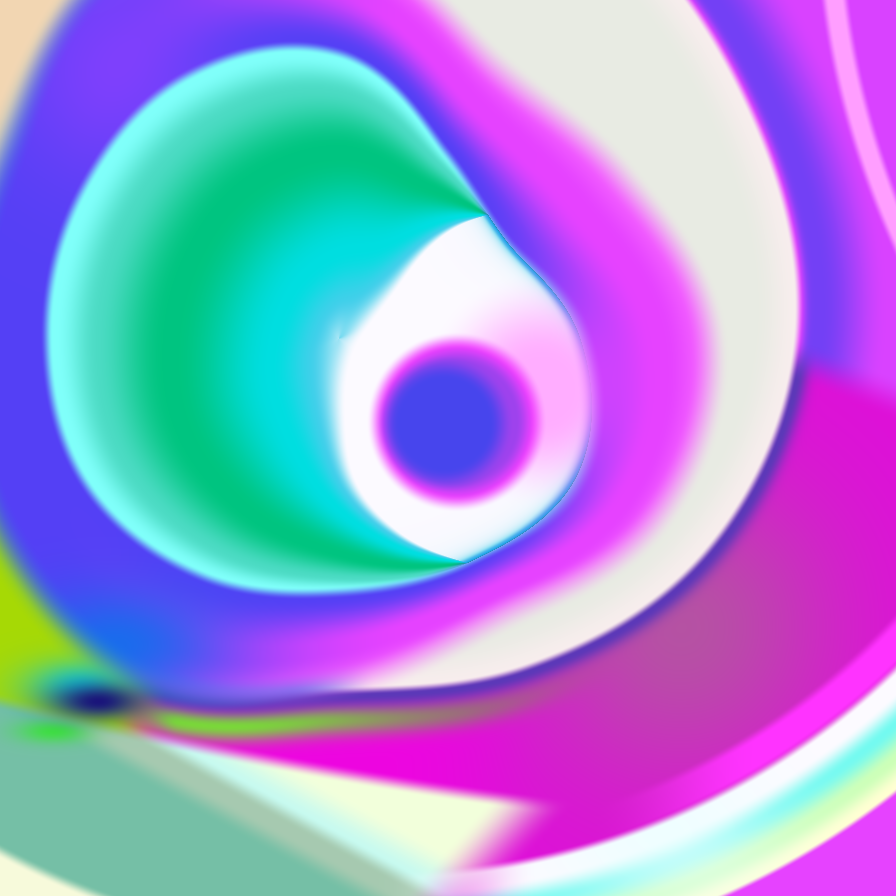
This background is drawn by a Shadertoy shader. Its source:

```glsl
// Glossy liquid swirl: a teal egg with a violet pupil, wrapped by magenta and
// pearl shells above folded ribbons. Outlines are smooth polar curves; colours
// are ramps over the distance to them.

const vec3 INDIGO = vec3(.33, .25, .96);
const vec3 MAGENTA = vec3(.9, .26, 1);
const vec3 HOT = vec3(.93, .02, .88);
const vec3 WHITE = vec3(.99, .98, 1);

// Outline radii every 30 degrees, counterclockwise from the right
const float EGG[12] = float[12](.27, .217, .24, .319, .339, .331, .326, .326, .306, .283, .289, .307);
const float SHELL[12] = float[12](.413, .362, .349, .443, .484, .423, .417, .431, .435, .385, .358, .406);
const float BAND[12] = float[12](.512, .527, .56, .56, .492, .427, .423, .434, .44, .393, .423, .475);
const float EYE[12] = float[12](.17, .26, .26, .221, .163, .146, .135, .141, .146, .159, .195, .208);

// Radial distance to a closed outline with cubic interpolation
float outline(vec2 v, float radii[12]) {
  float a = fract(atan(v.y, v.x) / 6.28318 + 1.) * 12., t = fract(a);
  int i = int(a);
  float r0 = radii[(i + 11) % 12], r1 = radii[i % 12];
  float r2 = radii[(i + 1) % 12], r3 = radii[(i + 2) % 12];
  return length(v) - r1 - .5 * t * (r2 - r0 + t * (2. * r0 - 5. * r1 + 4. * r2 - r3
    + t * (3. * (r1 - r2) + r3 - r0)));
}

float inside(float d, float soft) { return 1. - smoothstep(-soft, soft, d); }
float glow(float d, float width) { return exp(-d * d / (width * width)); }
float spot(vec2 p, vec2 center, vec2 size) { return glow(length((p - center) / size), 1.); }
vec3 ramp(vec3 from, vec3 to, float a, float b, float t) { return mix(from, to, smoothstep(a, b, t)); }

// Pale folds in the lower left corner
vec3 paleFolds(vec2 p) {
  float s = p.y + .55 * p.x - .235;
  vec3 col = ramp(vec3(.46, .75, .65), vec3(.65, .79, .69), -.02, .01, s);
  col = ramp(col, vec3(.78, .98, .94), .022, .045, s);
  return ramp(col, vec3(.95, 1, .86), .04, .09, s);
}

// Violet sheen and pink streak, upper right
vec3 upperRight(vec2 p, float d) {
  vec3 col = ramp(vec3(.45, .25, .96), vec3(.85, .26, 1), .025, .1, d);
  col = mix(col, MAGENTA, glow(d, .008));
  float fall = 1. - p.y;
  float streak = p.x - .932 - .12 * fall - .6 * fall * fall;
  return mix(col, vec3(1, .62, 1), inside(abs(streak) - .012, .005));
}

// Dusky magenta thinning into a tongue with a green vein
vec3 lowerRight(vec2 p, float d) {
  vec3 col = mix(vec3(.87, .06, .85), vec3(.71, .32, .64), spot(p, vec2(.76, .3), vec2(.17)));
  col = mix(col, HOT, smoothstep(.03, .06, d) * (1. - smoothstep(.42, .62, p.x)));
  vec3 vein = ramp(vec3(.48, .85, .22), vec3(.62, .4, .5), .25, .56, p.x);
  float fade = smoothstep(.13, .2, p.x) * (1. - smoothstep(.5, .72, p.x));
  col = mix(col, vein, glow(d - .033, .017) * fade);
  return mix(col, vec3(.36, .22, .72), glow(d - .006, .013));
}

// Wide arc sweeping to the right edge
vec3 addRibbon(vec3 col, vec2 p) {
  float q = length(p - vec2(.43, .844)), sweep = smoothstep(.42, .6, p.x);
  col = mix(col, vec3(1, .2, 1), inside(abs(q - .8) - .018, .006) * smoothstep(.66, .85, p.x));
  vec3 ribbon = ramp(WHITE, vec3(.45, .98, .94), .84, .866, q);
  ribbon = ramp(ribbon, vec3(.8, 1, .72), .866, .895, q);
  ribbon = ramp(ribbon, vec3(1, 1, .82), .895, .92, q);
  ribbon = mix(ribbon, vec3(.92, 1, 1), .75 * spot(p, vec2(.74, .07), vec2(.13, .09)));
  col = mix(col, ribbon, smoothstep(.815, .826, q) * sweep);
  col = mix(col, vec3(.97, .98, .86), smoothstep(.895, .91, q) * (1. - sweep));
  return mix(col, MAGENTA, smoothstep(.921, .928, q) * sweep);
}

// Everything outside the pearl band, at distance d from it
vec3 surroundings(vec2 p, float d) {
  vec3 left = ramp(vec3(.65, .85, .02), vec3(.95, .84, .7), .45, .75, p.y);
  vec3 right = ramp(lowerRight(p, d), upperRight(p, d), .55, .6, p.y + .4 * (p.x - .95));
  vec3 col = ramp(left, right, .12, .19, p.x);
  float crest = p.y - .217 + .25 * p.x - .1 * p.x * p.x;
  float reach = 1. - smoothstep(.54, .64, p.x + .9 * (.1 - p.y));
  col = addRibbon(mix(col, paleFolds(p), inside(crest, .01) * reach), p);
  // Pinched knot
  col = mix(col, vec3(.25, .88, .25), spot(p, vec2(.06, .184), vec2(.04, .013)));
  col = mix(col, vec3(.1, .8, .78), spot(p, vec2(.09, .235), vec2(.06, .028)));
  return mix(col, vec3(.1, .08, .48), spot(p, vec2(.11, .217), vec2(.052, .02)));
}

// Magenta shell, indigo near the egg and on the left
vec3 shellColor(vec2 p, float g) {
  float side = smoothstep(.06, .46, p.x);
  float belt = 1. - .85 * spot(p, vec2(.66, .57), vec2(.1, .16));
  vec3 col = mix(INDIGO, MAGENTA, side * mix(1., smoothstep(.05, .55, g), belt));
  col = mix(col, vec3(.55, .25, 1), .7 * spot(p, vec2(.13, .92), vec2(.12)));
  col = mix(col, vec3(1, .48, 1), .6 * side * smoothstep(.65, 1., g));
  return mix(col, vec3(.05, .45, .92), .85 * spot(p, vec2(.13, .28), vec2(.11, .06)));
}

// Teal crescents; f runs from the rim to the white eye
vec3 eggColor(float f) {
  vec3 col = ramp(vec3(.5, 1, .98), vec3(.3, .86, .77), .03, .17, f);
  col = ramp(col, vec3(0, .77, .5), .15, .39, f);
  col = ramp(col, vec3(0, .87, .88), .42, .74, f);
  col = ramp(col, vec3(.27, .81, .92), .74, .89, f);
  return ramp(col, WHITE, .86, 1., f);
}

vec3 addPupil(vec3 col, vec2 p) {
  col = mix(col, vec3(1, .68, 1), inside(length(p - vec2(.605, .565)) - .085, .05));
  float disc = length(p - vec2(.51, .529));
  vec3 iris = ramp(vec3(.62, .26, .93), vec3(.94, .25, 1), .066, .088, disc);
  iris = mix(iris, vec3(.28, .27, .93), inside(length(p - vec2(.496, .527)) - .064, .014));
  return mix(col, iris, inside(disc - .091, .01));
}

void mainImage(out vec4 fragColor, in vec2 fragCoord) {
  vec2 p = fragCoord / iResolution.xy, v = p - vec2(.378, .622);
  float egg = outline(v, EGG), shell = outline(v, SHELL), band = outline(v, BAND);
  vec3 pearl = ramp(vec3(.97, .93, .93), vec3(.91, .92, .89), 0., .05, -band);
  pearl = ramp(vec3(.12, .55, .86), pearl, .32, .42, p.x);
  float soft = mix(.03, .005, smoothstep(.1, .4, p.x));
  vec3 col = mix(surroundings(p, band), pearl, inside(band, soft));
  col = mix(col, shellColor(p, clamp(egg / (egg - shell), 0., 1.)), inside(shell, .022));
  float eye = max(outline(p - vec2(.521, .531), EYE), 0.), rim = max(-egg, 0.);
  vec3 inner = addPupil(eggColor(rim / (rim + eye + .0005)), p);
  float blur = mix(.007, .016, smoothstep(.55, .65, p.x));
  fragColor = vec4(mix(col, inner, inside(egg, blur)), 1);
}
```
